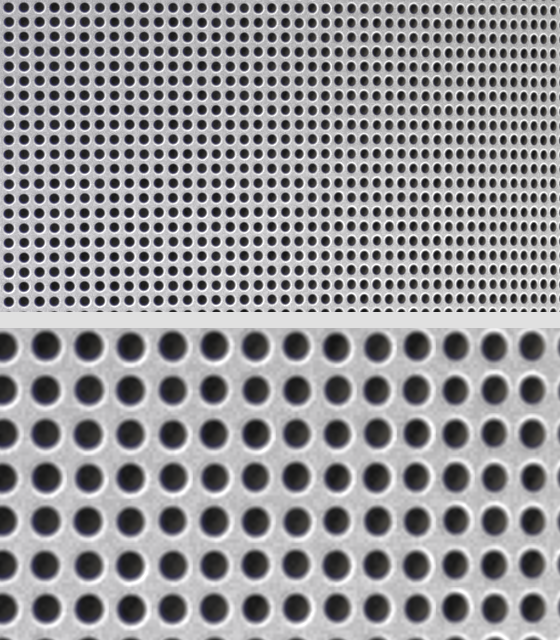
Top: the whole. Bottom: its middle third, enlarged.
Write a WebGL 1 fragment shader that draws this texture.

```glsl
precision highp float;
// Perforated metal sheet with round holes, seen slightly from the left.

uniform vec2 u_resolution;

float hash(vec2 p) {
  p = fract(p * vec2(0.1731, 0.2937));
  p += dot(p, p.yx + 31.7);
  return fract(p.x * p.y * 57.3);
}

float noise(vec2 p) {
  vec2 cell = floor(p), f = fract(p);
  f = f * f * (3.0 - 2.0 * f);
  return mix(mix(hash(cell), hash(cell + vec2(1.0, 0.0)), f.x),
             mix(hash(cell + vec2(0.0, 1.0)), hash(cell + 1.0), f.x), f.y);
}

// Centre of a column; the columns crowd together to the right.
float columnX(float i) {
  return 12.0 + i * (21.0 - i * (0.0355 + 0.00098 * i));
}

float columnPitch(float i) {
  return 21.0 - i * (0.071 + 0.00294 * i);
}

// Column coordinate at x, by Newton steps.
float columnAt(float x) {
  float i = (x - 12.0) / 18.5;
  for (int k = 0; k < 4; k++) i -= (columnX(i) - x) / columnPitch(i);
  return i;
}

// Grey sheet, a little brighter towards the lower middle.
vec3 sheetColor(vec2 p, vec2 uv) {
  float light = 0.70 + 0.075 * smoothstep(0.0, 0.9, uv.y);
  light += 0.02 * exp(-6.0 * (uv.x - 0.45) * (uv.x - 0.45));
  light += 0.02 * (noise(p * 0.09) - 0.5) + 0.09 * (noise(p * 0.6) - 0.5);
  vec3 tint = mix(vec3(0.995, 0.99, 1.01), vec3(1.0, 0.998, 0.995), uv.x);
  return light * tint;
}

void main() {
  // The sheet is 768 units wide, with y running down from the top.
  float unit = 768.0 / u_resolution.x;
  vec2 p = vec2(gl_FragCoord.x, u_resolution.y - gl_FragCoord.y) * unit;
  vec2 uv = p / vec2(768.0, 429.0);

  // Nearest hole: rows sag and close up slightly to the right.
  float column = floor(columnAt(p.x) + 0.5);
  float rowPitch = 20.2 - 0.45 * uv.x;
  float rowTop = 10.0 + 5.0 * uv.x * uv.x;
  float row = floor((p.y - rowTop) / rowPitch + 0.5);
  vec2 id = vec2(column, row);
  vec2 center = vec2(columnX(column), rowTop + row * rowPitch);
  center += 0.7 * (vec2(hash(id + 3.0), hash(id + 17.0)) - 0.5);

  vec2 radius = vec2(0.325 * columnPitch(column), 6.6 - 0.2 * uv.x);
  radius *= 0.97 + 0.06 * hash(id + 41.0);
  vec2 q = (p - center) / radius;
  float r = length(q);
  vec2 dir = q / max(r, 0.001);
  float dist = (r - 1.0) * mix(radius.x, radius.y, dir.y * dir.y);

  // Pressed rim: a bright crescent that turns upwards on the right.
  vec3 color = sheetColor(p, uv);
  vec2 lightDir = normalize(mix(vec2(0.6, 0.8), vec2(-0.35, -0.93), smoothstep(0.3, 0.9, uv.x)));
  float facing = dot(dir, lightDir);
  float rim = exp(-pow((dist - 1.9) / 1.2, 2.0));
  color += rim * (0.07 + 0.12 * facing) * (0.7 + 0.6 * hash(id + 7.0));

  // Dark bore: the brownish wall shows on the right, more so far away.
  float bore = 0.07 + 0.05 * hash(id + 23.0) + 0.05 * noise(p * 0.5);
  vec3 inside = vec3(bore);
  float wall = smoothstep(-0.2, 0.75, dot(q, normalize(vec2(0.8, 0.5))));
  float reveal = 0.25 + 0.75 * smoothstep(0.15, 0.8, uv.x);
  inside = mix(inside, vec3(0.32, 0.305, 0.275), wall * reveal);

  // Bluish fringe along the shaded lip, strongest on the left.
  float fringe = smoothstep(0.45, 0.85, r) * smoothstep(-0.4, 0.5, dot(dir, vec2(-0.6, 0.8)));
  inside = mix(inside, vec3(0.18, 0.17, 0.32), fringe * (1.0 - 0.75 * uv.x));

  // Soft lip, never narrower than a canvas dot.
  float soft = max(1.6, 0.75 * unit);
  color = mix(inside, color, smoothstep(-soft, soft, dist));
  gl_FragColor = vec4(clamp(color, 0.0, 1.0), 1.0);
}
```
